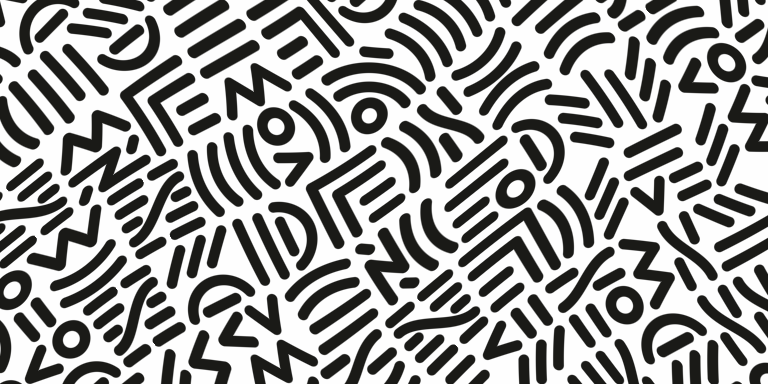
Give the GLSL for this pattern, as a Shadertoy shader.

```glsl
#define CELL 0.109         // cell side, in canvas heights
#define STROKE 0.0139      // half width of a stroke, in canvas heights
#define TILT 0.62          // lattice rotation in radians
#define WARP 0.036         // bending of the lattice
#define WARP_FREQ 5.5
#define QUAD_SHARE 0.2     // share of blocks filled by one big motif
#define LONG 0.79          // reach of a motif along two cells
#define SHORT 0.29         // reach of a motif inside one cell
#define PAPER vec3(0.995)
#define INK vec3(0.10, 0.10, 0.09)

float hash(vec2 p) {
    return fract(sin(dot(p, vec2(127.1, 311.7))) * 43758.5);
}

float segment(vec2 p, vec2 a, vec2 b) {
    vec2 ab = b - a;
    return length(p - a - ab * clamp(dot(p - a, ab) / dot(ab, ab), 0.0, 1.0));
}

float ring(vec2 p, float radius) {
    return abs(length(p) - radius);
}

// Arc centred on the +y axis
float arc(vec2 p, float radius, float halfAngle) {
    p.x = abs(p.x);
    vec2 end = vec2(sin(halfAngle), cos(halfAngle));
    return end.y * p.x > end.x * p.y ? length(p - end * radius) : ring(p, radius);
}

// S curve: half a sine period with level ends
float wave(vec2 p, float height) {
    float k = 1.5708 / LONG;
    float x = clamp(p.x, -LONG, LONG);
    float slope = height * k * cos(k * x);
    float dy = (p.y - height * sin(k * x)) / sqrt(1.0 + slope * slope);
    return length(vec2(p.x - x, dy));
}

// Motifs for a single cell
float singleMotif(vec2 p, float seed, bool allowRing) {
    if (allowRing && seed < 0.6) return ring(p, 0.33);
    if (fract(seed * 17.0) < 0.5) p = vec2(p.y, -p.x);
    vec2 m = vec2(abs(p.x), p.y);
    if (fract(seed * 29.0) < 0.5) return segment(m, vec2(0.0, 0.32), vec2(0.32, -0.32));
    return segment(m, vec2(0.24, -0.32), vec2(0.24, 0.32));
}

// Motifs for two cells side by side
float dominoMotif(vec2 p, float seed, vec2 id) {
    if (fract(seed * 31.0) < 0.5) p.y = -p.y;
    float kind = floor(seed * 8.0);
    vec2 m = vec2(abs(p.x), p.y);
    vec2 turnedX = p.x < 0.0 ? -p : p;
    vec2 turnedY = p.y < 0.0 ? -p : p;

    if (kind < 1.0)    // four-legged zigzag
        return min(segment(m, vec2(0.0, 0.32), vec2(0.4, -0.32)),
                   segment(m, vec2(0.4, -0.32), vec2(0.8, 0.32)));
    if (kind < 2.0) {  // long-armed zigzag with a bar in each hollow
        float zigzag = min(segment(p, vec2(-0.3, -SHORT), vec2(0.3, SHORT)),
                           segment(turnedY, vec2(-LONG, SHORT), vec2(0.3, SHORT)));
        return min(zigzag, segment(turnedX, vec2(0.64, 0.13), vec2(LONG, SHORT)));
    }
    if (kind < 3.0) {  // two parallel bars
        float cut = 0.3 * fract(seed * 53.0);
        return min(segment(p, vec2(-LONG, 0.25), vec2(LONG - cut, 0.25)),
                   segment(p, vec2(cut - LONG, -0.25), vec2(LONG, -0.25)));
    }
    if (kind < 4.0) {  // three slanted bars
        p.x -= 0.55 * clamp(round((p.x - 0.87 * p.y) / 0.55), -1.0, 1.0);
        return segment(p, vec2(-0.27, -0.31), vec2(0.27, 0.31));
    }
    if (kind < 5.0)    // S curve with a bar in each hollow
        return min(wave(p, SHORT),
                   segment(turnedX, vec2(0.18, -SHORT), vec2(LONG, -SHORT)));
    if (kind < 6.0) {  // two concentric shallow arcs
        p.y += 1.56;
        return min(arc(p, 1.9, 0.41), arc(p, 1.42, 0.53));
    }
    if (kind < 7.0)    // bow over a bar
        return min(arc(p + vec2(0.0, 0.538), 0.828, 1.266),
                   segment(m, vec2(0.0, -SHORT), vec2(0.4, -SHORT)));
    float side = p.x < 0.0 ? -0.5 : 0.5;
    return singleMotif(p - vec2(side, 0.0), hash(id + side * 7.0 + 3.3), side > 0.0);
}

// Motifs for a whole block of two by two cells
float quadMotif(vec2 p, float seed) {
    if (fract(seed * 23.0) < 0.5) p.x = -p.x;
    if (fract(seed * 41.0) < 0.5) p.y = -p.y;
    if (seed < 0.45) { // ring inside two quarter arcs
        vec2 v = p + LONG;
        v = vec2(v.x - v.y, v.x + v.y) * 0.7071;
        float arcs = min(arc(v, 1.6, 0.7854), arc(v, 1.14, 0.7854));
        float corner = segment(p, vec2(0.4, 0.8), vec2(0.8, 0.4));
        return min(min(arcs, corner), ring(p + 0.47, 0.31));
    }
    if (seed < 0.75) { // tall S curve among bars
        vec2 turned = p.x < 0.0 ? -p : p;
        float bars = min(segment(turned, vec2(0.25, LONG), vec2(LONG, LONG)),
                         segment(turned, vec2(0.12, -LONG), vec2(LONG, -LONG)));
        bars = min(bars, segment(turned, vec2(0.2, -0.36), vec2(LONG, -0.36)));
        bars = min(bars, segment(turned, vec2(0.52, 0.04), vec2(LONG, 0.04)));
        return min(wave(p, 0.45), bars);
    }
    // nested chevrons around two bars
    vec2 fold = vec2(max(p.x, p.y), min(p.x, p.y));
    float chevrons = min(segment(fold, vec2(LONG), vec2(LONG, -LONG)),
                         segment(fold, vec2(0.32), vec2(0.32, -LONG)));
    p.y = abs(p.y + 0.46);
    return min(chevrons, segment(p, vec2(-LONG, 0.26), vec2(-0.15, 0.26)));
}

void mainImage(out vec4 fragColor, in vec2 fragCoord) {
    vec2 p = fragCoord / iResolution.y;
    float pixel = 0.8 / iResolution.y;
    // Bent, tilted lattice whose rows slide by random amounts
    p += WARP * sin(WARP_FREQ * p.yx + vec2(0.7, 2.9));
    p = mat2(cos(TILT), -sin(TILT), sin(TILT), cos(TILT)) * p / CELL;
    float row = floor(p.y / 2.0);
    p.x += 2.0 * hash(vec2(row, 5.0));
    vec2 block = vec2(floor(p.x / 2.0), row);
    vec2 q = p - 2.0 * block - 1.0;
    // Each block holds one big motif or two dominoes
    float d;
    if (hash(block + 0.37) < QUAD_SHARE) {
        d = quadMotif(q, hash(block + 9.1));
    } else {
        if (hash(block + 4.7) < 0.5) q = vec2(q.y, -q.x);
        float side = q.y < 0.0 ? -0.5 : 0.5;
        vec2 id = block * 2.0 + vec2(side, 11.3);
        d = dominoMotif(q - vec2(0.0, side), hash(id), id);
    }
    float ink = 1.0 - smoothstep(-pixel, pixel, d * CELL - STROKE);
    fragColor = vec4(mix(PAPER, INK, ink), 1.0);
}
```
